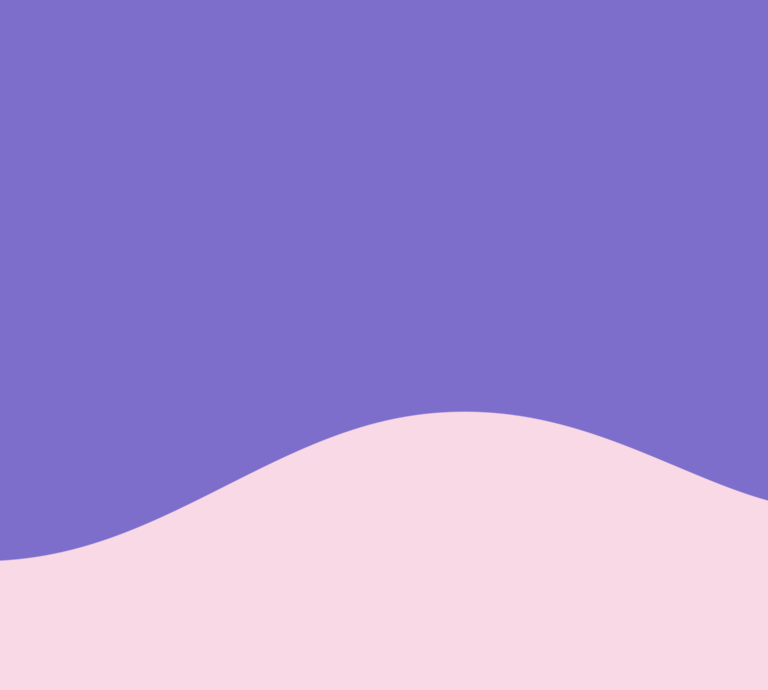
Write a Shadertoy shader that draws this background.

```glsl
// Height of the hill's outline at x, both in canvas fractions
float hillHeight(float x) {
    float crestX = 0.6055;
    if (x < crestX) {
        // Long rise from the left edge to the crest
        float u = x / crestX;
        float w = 1.0 - u;
        float rise = 0.2158 * u * u * (3.0 - 2.0 * u);
        float startSlope = 0.0378 * u * w * w;
        float skew = 0.4 * u * u * w * w * (u - 0.47);
        return 0.1875 + rise + startSlope + skew;
    }
    // Shorter fall from the crest to the right edge
    float v = (x - crestX) / (1.0 - crestX);
    return 0.4033 - v * v * (0.1843 + v * (0.0265 - 0.0821 * v));
}

void mainImage(out vec4 fragColor, in vec2 fragCoord) {
    vec2 uv = fragCoord / iResolution.xy;
    vec3 violet = vec3(0.49, 0.43, 0.80);
    vec3 blush = vec3(0.98, 0.85, 0.90);

    // Smooth the outline over about one pixel
    float pixel = 1.0 / iResolution.y;
    float hill = smoothstep(-pixel, pixel, hillHeight(uv.x) - uv.y);
    fragColor = vec4(mix(violet, blush, hill), 1.0);
}
```
